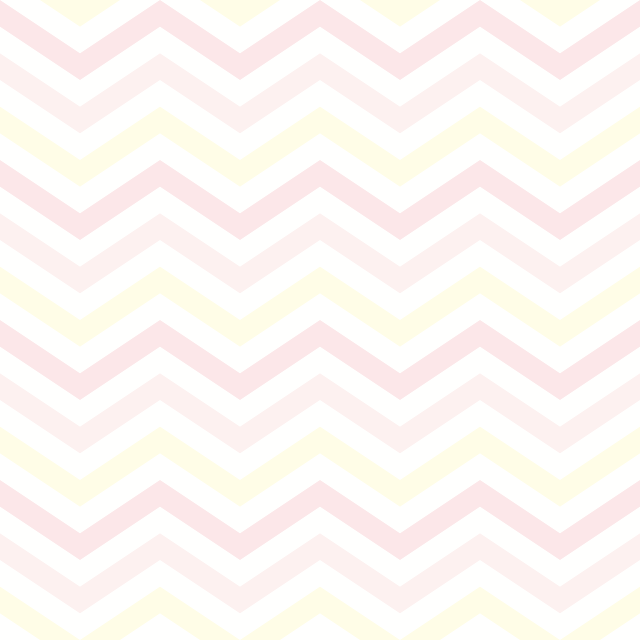
Give the GLSL for this pattern, as a three.js fragment shader.

```glsl
// Pastel chevron stripes: three tints take turns down a near-white ground.
// A triangle wave shifts the vertical coordinate, which is then cut into
// evenly spaced bands; whole repeat counts make the tile seamless.

varying vec2 vUv;

const float ZIGZAGS = 4.0;        // peaks across
const float COLOR_CYCLES = 4.0;   // rose-blush-cream groups down
const float TINTS = 3.0;          // stripes in each group
const float STRIPE_WIDTH = 0.5;   // share of the stripe spacing
const float ZIGZAG_DEPTH = 1.0;   // peak to valley, in stripe spacings

const vec3 GROUND = vec3(1.0, 1.0, 0.996);
const vec3 ROSE = vec3(0.988, 0.906, 0.914);
const vec3 BLUSH = vec3(0.992, 0.945, 0.941);
const vec3 CREAM = vec3(1.0, 0.992, 0.906);

// 0 at each peak, 1 at each valley
float triangleWave(float x) {
  return 1.0 - abs(2.0 * fract(x) - 1.0);
}

vec3 stripeTint(float index) {
  float slot = mod(index, TINTS);
  return slot < 0.5 ? ROSE : (slot < 1.5 ? BLUSH : CREAM);
}

void main() {
  float stripes = COLOR_CYCLES * TINTS;

  // Distance down from the top, in stripe spacings, following the zigzag
  float down = (1.0 - vUv.y) * stripes - ZIGZAG_DEPTH * triangleWave(vUv.x * ZIGZAGS);

  // Centre each stripe in its cell so tints change only on the ground
  float cell = down + 0.5 * (1.0 - STRIPE_WIDTH);
  float edge = abs(fract(cell) - 0.5) - 0.5 * STRIPE_WIDTH;

  // One pixel of smoothing, measured across the sloped edge
  float slope = length(vec2(2.0 * ZIGZAGS * ZIGZAG_DEPTH, stripes));
  float blur = 0.5 * slope * fwidth(vUv.y);
  float coverage = 1.0 - smoothstep(-blur, blur, edge);

  gl_FragColor = vec4(mix(GROUND, stripeTint(floor(cell)), coverage), 1.0);
}
```
